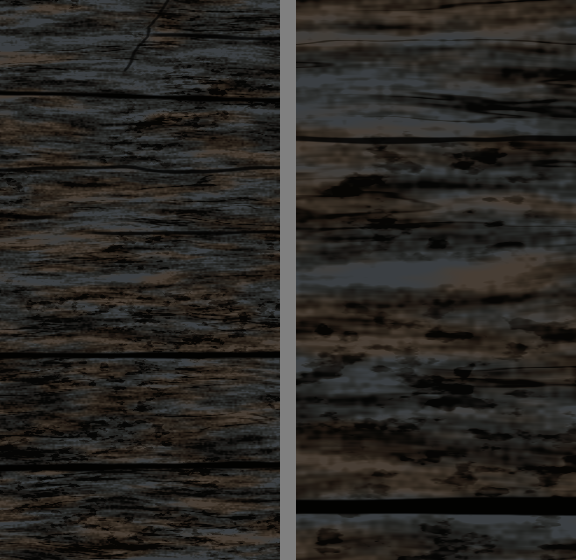
Left: the whole. Right: its middle third, enlarged.
Give the GLSL for this texture, as a WebGL 1 fragment shader.

```glsl
precision highp float;
// Dark weathered planks lying horizontally, with black gaps, splits and pits.
// Stretched noise layers make the grain tone, which a five-colour ramp turns
// into wood; gaps and cracks are wobbling lines placed by loops.

uniform vec2 u_resolution;

// Wood ramp, dark to light
const vec3 SOOT  = vec3(0.035, 0.034, 0.027);
const vec3 UMBER = vec3(0.107, 0.092, 0.080);
const vec3 OLIVE = vec3(0.150, 0.146, 0.132);
const vec3 ASH   = vec3(0.200, 0.194, 0.182);
const vec3 SLATE = vec3(0.245, 0.246, 0.246);
const vec3 GAP_BLACK = vec3(0.006, 0.006, 0.005);
const vec3 WARM_TINT = vec3(1.16, 0.99, 0.84);
const vec3 COOL_TINT = vec3(0.94, 1.01, 1.07);

// Grain frequency along and across the planks
const vec2 BAND_FREQ  = vec2(2.5, 20.0);
const vec2 FIBRE_FREQ = vec2(7.0, 72.0);
const vec2 FINE_FREQ  = vec2(24.0, 165.0);
const vec2 SPECK_FREQ = vec2(120.0, 160.0);
const vec2 SPLIT_FREQ = vec2(2.2, 26.0);
const vec2 PIT_FREQ   = vec2(30.0, 75.0);
const float BASE_TONE = 0.585;

// Gaps between planks: height at the middle, slope, half width
const vec3 GAP_Y     = vec3(1.655, 0.732, 0.335);
const vec3 GAP_SLOPE = vec3(-0.028, 0.002, 0.014);
const vec3 GAP_HALF  = vec3(0.008, 0.009, 0.011);

// Long cracks inside planks: height, left end, right end
const vec4 CRACK_Y     = vec4(1.87, 1.40, 1.23, 1.175);
const vec4 CRACK_START = vec4(0.50, -0.20, -0.20, 0.28);
const vec4 CRACK_END   = vec4(1.20, 1.20, 0.24, 1.20);
const float CRACK_HALF = 0.0025;

// Slanting crack in the top plank
const vec2 SLANT_TOP = vec2(0.60, 2.00);
const vec2 SLANT_END = vec2(0.45, 1.75);

float hash(vec2 p) {
  vec3 q = fract(p.xyx * 0.1031);
  q += dot(q, q.yzx + 33.33);
  return fract((q.x + q.y) * q.z);
}

float noise(vec2 p) {
  vec2 i = floor(p), f = fract(p);
  f = f * f * (3.0 - 2.0 * f);
  return mix(mix(hash(i), hash(i + vec2(1.0, 0.0)), f.x),
             mix(hash(i + vec2(0.0, 1.0)), hash(i + 1.0), f.x), f.y);
}

float fbm(vec2 p) {
  float sum = 0.0, weight = 0.533;
  for (int i = 0; i < 4; i++) {
    sum += weight * noise(p);
    p = p * 2.03 + vec2(17.3, 41.7);
    weight *= 0.5;
  }
  return sum;
}

float segmentDistance(vec2 p, vec2 a, vec2 b) {
  vec2 ab = b - a;
  return length(p - a - ab * clamp(dot(p - a, ab) / dot(ab, ab), 0.0, 1.0));
}

vec3 woodRamp(float tone) {
  vec3 c = mix(SOOT * 0.6, SOOT, smoothstep(0.0, 0.10, tone));
  c = mix(c, UMBER, clamp((tone - 0.10) / 0.22, 0.0, 1.0));
  c = mix(c, OLIVE, clamp((tone - 0.32) / 0.23, 0.0, 1.0));
  c = mix(c, ASH, clamp((tone - 0.55) / 0.21, 0.0, 1.0));
  return mix(c, SLATE, clamp((tone - 0.76) / 0.18, 0.0, 1.0));
}

void main() {
  vec2 p = gl_FragCoord.xy / u_resolution.x;
  float soft = 1.0 / u_resolution.x;

  // Bend the fibres gently
  vec2 g = p;
  g.y += 0.035 * (noise(p * vec2(2.5, 5.0)) - 0.5)
       + 0.008 * (noise(p * vec2(9.0, 22.0)) - 0.5);

  // Grain
  float tone = BASE_TONE + 0.07 * (p.y - 1.0);
  tone += 0.95 * (fbm(g * BAND_FREQ) - 0.5);
  tone += 1.30 * (fbm(g * FIBRE_FREQ + 5.0) - 0.5);
  tone += 0.38 * (noise(g * FINE_FREQ) - 0.5);
  tone += 0.34 * (noise(p * SPECK_FREQ) - 0.5);
  tone += 0.30 * (noise(p * vec2(1.6, 4.5) + 9.0) - 0.5);

  // Thin splits and clustered pits
  float split = 1.0 - smoothstep(0.0, 0.035, abs(fbm(g * SPLIT_FREQ + 31.0) - 0.5));
  tone -= 0.45 * split * smoothstep(0.35, 0.65, noise(g * vec2(3.0, 14.0) + 3.0));
  float pits = smoothstep(0.56, 0.70, fbm(p * PIT_FREQ + 13.0));
  tone -= 0.45 * pits * smoothstep(0.40, 0.70, noise(p * vec2(4.0, 9.0) + 21.0));

  // Gaps, with shaded plank edges
  float wobble = 0.008 * (fbm(vec2(p.x * 6.0, p.y * 2.0)) - 0.5);
  float gap = 0.0;
  for (int i = 0; i < 3; i++) {
    float d = abs(p.y - GAP_Y[i] - GAP_SLOPE[i] * (p.x - 0.5) + wobble);
    float halfWidth = GAP_HALF[i] * (0.55 + 0.8 * noise(vec2(p.x * 7.0, GAP_Y[i] * 50.0)));
    gap = max(gap, 1.0 - smoothstep(halfWidth - soft, halfWidth + 1.5 * soft, d));
    tone -= 0.28 * exp(-d / 0.014);
  }

  // Cracks that fade at their ends
  float crack = 0.0;
  for (int i = 0; i < 4; i++) {
    float bend = 0.04 * (fbm(vec2(p.x * 3.0, CRACK_Y[i] * 37.0)) - 0.5);
    float d = abs(p.y - CRACK_Y[i] - bend);
    float halfWidth = CRACK_HALF * (0.3 + 1.4 * noise(vec2(p.x * 11.0, CRACK_Y[i] * 19.0)));
    float span = smoothstep(CRACK_START[i], CRACK_START[i] + 0.08, p.x)
               * (1.0 - smoothstep(CRACK_END[i] - 0.08, CRACK_END[i], p.x));
    crack = max(crack, span * (1.0 - smoothstep(halfWidth, halfWidth + 2.0 * soft, d)));
  }
  vec2 jitter = vec2(0.035 * (fbm(vec2(p.y * 22.0, 4.0)) - 0.5), 0.0);
  float slant = segmentDistance(p + jitter, SLANT_TOP, SLANT_END);
  crack = max(crack, 0.8 * (1.0 - smoothstep(0.0012, 0.0012 + 2.0 * soft, slant)));

  // Colour, with brown stains and cool weathering
  float stain = fbm(g * vec2(5.0, 24.0) + 57.0) + 0.10 * (1.0 - p.y);
  vec3 color = woodRamp(clamp(tone, 0.0, 1.0));
  color *= mix(COOL_TINT, WARM_TINT, smoothstep(0.42, 0.72, stain));
  color = mix(color, GAP_BLACK, max(gap, 0.85 * crack));
  gl_FragColor = vec4(color, 1.0);
}
```
